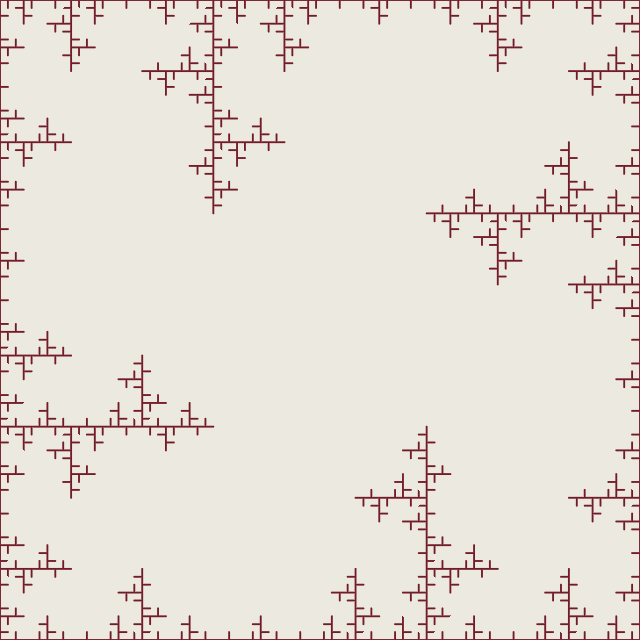
Give the GLSL for this pattern, as a WebGL 2 fragment shader.

```glsl
#version 300 es
precision highp float;
// A square whose four sides sprout a branching line fractal inwards.
// Each segment grows a spur at two thirds of its length; its three thirds and
// both flanks of the spur are the next segments. Each level keeps the nearest.
uniform vec2 u_resolution;
out vec4 fragColor;

// Distance to the spur of the unit segment that runs along the x axis.
float spurDistance(vec2 p) {
  return length(vec2(p.x - 2.0 / 3.0, p.y - clamp(p.y, 0.0, 1.0 / 3.0)));
}

// Distance to the unit segment itself; points on its bare side are ruled out.
float baseDistance(vec2 p) {
  float reach = length(vec2(p.x - clamp(p.x, 0.0, 1.0), p.y));
  return p.y < 0.0 ? reach + 10.0 : reach;
}

// Moves a point into the frame of one of the five child segments.
vec2 childFrame(vec2 p, int child) {
  if (child < 3) return 3.0 * p - vec2(float(child), 0.0);
  if (child == 3) return vec2(3.0 * p.y, 2.0 - 3.0 * p.x);  // left flank, upwards
  return vec2(1.0 - 3.0 * p.y, 3.0 * p.x - 2.0);            // right flank, downwards
}

// Distance to all the growth on one side of the square.
float branchDistance(vec2 p) {
  float dist = spurDistance(p);
  float scale = 1.0;
  for (int level = 0; level < 3; level++) {
    scale /= 3.0;
    vec2 nearest = p;
    float best = 1e5;
    for (int child = 0; child < 5; child++) {
      vec2 q = childFrame(p, child);
      dist = min(dist, spurDistance(q) * scale);
      float base = baseDistance(q);
      if (base < best) {
        best = base;
        nearest = q;
      }
    }
    p = nearest;
  }
  return dist;
}

void main() {
  vec2 uv = gl_FragCoord.xy / u_resolution;
  float pixel = 1.0 / min(u_resolution.x, u_resolution.y);

  // Frame of the square
  vec2 edge = min(uv, 1.0 - uv);
  float dist = min(edge.x, edge.y);

  // Growth on each side, by quarter turns
  for (int side = 0; side < 4; side++) {
    dist = min(dist, branchDistance(uv));
    uv = vec2(uv.y, 1.0 - uv.x);
  }

  // Smooth thin ink on paper
  float halfWidth = 0.00146;
  float ink = clamp(0.5 + (halfWidth - dist) / pixel, 0.0, 1.0);
  vec3 paper = vec3(0.925, 0.913, 0.881);
  vec3 wine = vec3(0.45, 0.11, 0.16);
  fragColor = vec4(mix(paper, wine, ink), 1.0);
}
```
